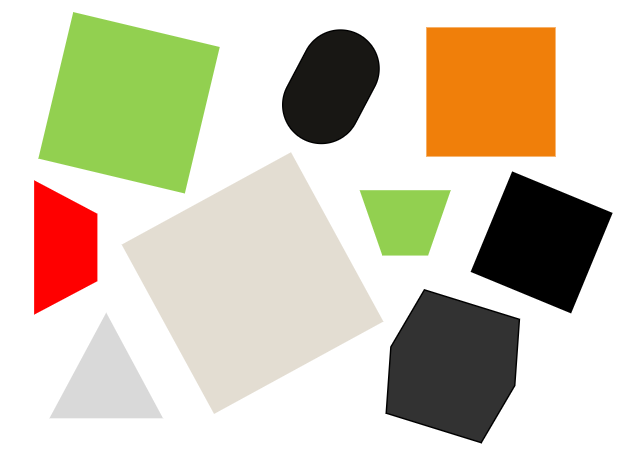
This background is drawn by a WebGL 1 fragment shader. Its source:

```glsl
precision highp float;
// Flat, scattered geometric shapes in bold colours on a white ground.

uniform vec2 u_resolution;

mat2 rotation(float angle) {
  float c = cos(angle), s = sin(angle);
  return mat2(c, s, -s, c);
}

// Signed distances, negative inside.
float square(vec2 p, float halfSide, float angle) {
  vec2 q = abs(rotation(-angle) * p) - halfSide;
  return max(q.x, q.y);
}

float trapezoid(vec2 p, float halfHeight, float bottom, float top) {
  float slope = (top - bottom) / (2.0 * halfHeight);
  float side = abs(p.x) - 0.5 * (top + bottom) - slope * p.y;
  return max(side / sqrt(1.0 + slope * slope), abs(p.y) - halfHeight);
}

float capsule(vec2 p, vec2 a, vec2 b, float radius) {
  vec2 pa = p - a, ba = b - a;
  return length(pa - ba * clamp(dot(pa, ba) / dot(ba, ba), 0.0, 1.0)) - radius;
}

// Three crossing slabs bound a centrally symmetric hexagon.
float hexagon(vec2 p) {
  float d = abs(dot(p, vec2(0.2964, 0.955))) - 14.28;
  d = max(d, abs(dot(p, vec2(0.9975, -0.0701))) - 13.97);
  return max(d, abs(dot(p, vec2(0.8622, -0.5066))) - 13.98);
}

vec3 paint(vec3 base, vec3 tint, float d) {
  float pixel = 100.0 / u_resolution.y;
  return mix(base, tint, clamp(0.5 - d / pixel, 0.0, 1.0));
}

void main() {
  // One unit is a hundredth of the canvas height.
  vec2 p = 100.0 * gl_FragCoord.xy / u_resolution.y;
  vec3 green = vec3(0.573, 0.816, 0.314);
  vec3 black = vec3(0.0);
  vec3 color = vec3(1.0);

  // Squares
  color = paint(color, green, square(p - vec2(28.55, 77.26), 16.66, -0.234));
  color = paint(color, vec3(0.941, 0.498, 0.039), square(p - vec2(108.62, 79.65), 14.29, 0.0));
  color = paint(color, vec3(0.89, 0.867, 0.824), square(p - vec2(55.87, 37.37), 21.34, 0.4995));
  color = paint(color, black, square(p - vec2(119.83, 46.37), 12.03, -0.392));

  // Trapezoids, the red one on its side, and the triangle
  color = paint(color, green, trapezoid(p - vec2(89.65, 50.69), 7.23, 5.06, 10.08));
  color = paint(color, vec3(1.0, 0.0, 0.0), trapezoid((p - vec2(14.55, 45.25)).yx, 7.0, 14.87, 7.46));
  color = paint(color, vec3(0.851), trapezoid(p - vec2(23.5, 19.15), 11.7, 12.57, 0.0));

  // Outlined capsule and hexagon
  float pill = capsule(p, vec2(71.09, 76.8), vec2(75.32, 84.81), 8.65);
  color = paint(color, black, pill - 0.05);
  color = paint(color, vec3(0.094, 0.09, 0.08), pill + 0.25);
  float hex = hexagon(p - vec2(100.18, 18.97));
  color = paint(color, black, hex - 0.16);
  color = paint(color, vec3(0.196), hex + 0.16);

  gl_FragColor = vec4(color, 1.0);
}
```
